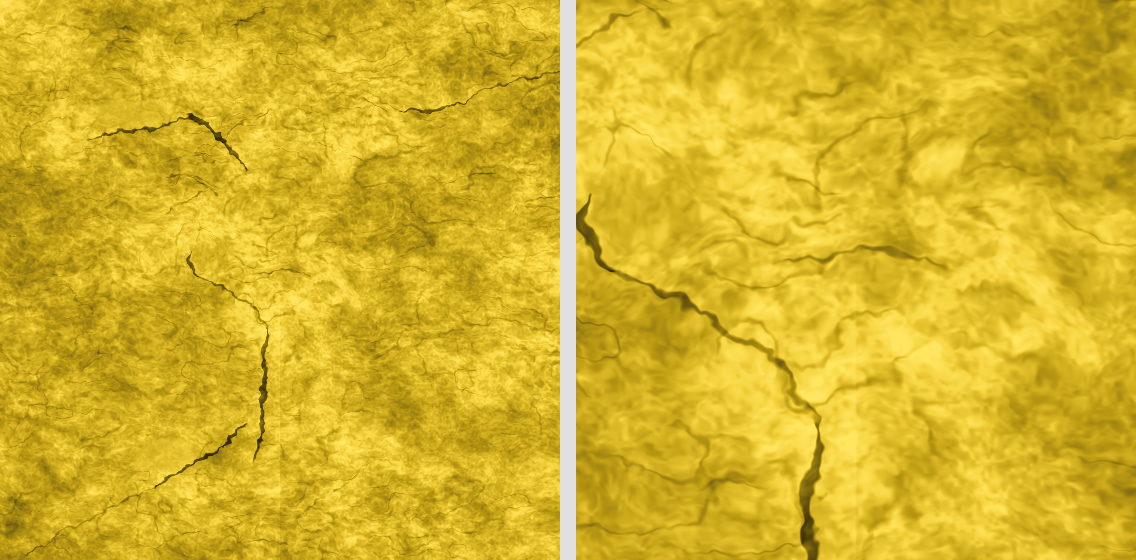
Left, the full canvas; right, a detail of the centre.
Reproduce this texture procedurally as a three.js fragment shader.

```glsl
varying vec2 vUv;

float hash(vec2 p) {
  return fract(sin(dot(p, vec2(127.1, 311.7))) * 43758.547);
}

vec2 hash2(vec2 p) {
  return vec2(hash(p), hash(p + 57.3));
}

float valueNoise(vec2 p) {
  vec2 i = floor(p), f = fract(p);
  f = f * f * (3.0 - 2.0 * f);
  return mix(mix(hash(i), hash(i + vec2(1, 0)), f.x),
             mix(hash(i + vec2(0, 1)), hash(i + 1.0), f.x), f.y);
}

vec2 jitter(vec2 p) {
  return vec2(valueNoise(p), valueNoise(p + 31.4)) - 0.5;
}

// Distance to the nearest scattered cell point
float cellular(vec2 p) {
  vec2 i = floor(p);
  float nearest = 2.0;
  for (int y = -1; y <= 1; y++)
    for (int x = -1; x <= 1; x++) {
      vec2 cell = i + vec2(x, y);
      nearest = min(nearest, length(cell + hash2(cell) - p));
    }
  return nearest;
}

// Mottled stone, each octave turned and stretched a little sideways
float mottle(vec2 p) {
  float sum = 0.0, amp = 1.0;
  p *= vec2(3.8, 5.2);
  for (int i = 0; i < 8; i++) {
    sum += amp * (valueNoise(p) - 0.5);
    p = mat2(0.8, 0.6, -0.6, 0.8) * p * 1.84 + 13.7;
    amp *= 0.95;
  }
  return sum;
}

float patchMask(vec2 p, vec2 centre, vec2 size) {
  return 1.0 - smoothstep(0.75, 1.0, length((p - centre) / size));
}

// Bowed, tapering fissure with a lit lip on its left side; returns darkening
float crack(vec2 p, vec2 a, vec2 b, float bow, float width) {
  float len = length(b - a);
  vec2 dir = (b - a) / len, q = p - a;
  float t = dot(q, dir) / len;
  float arch = max(4.0 * t * (1.0 - t), 0.0);
  float side = q.y * dir.x - q.x * dir.y - bow * arch;
  float w = width * (0.3 + 0.7 * arch) * (0.1 + 1.3 * valueNoise(vec2(t * len * 80.0, a.x * 91.0)));
  float ends = smoothstep(0.0, 0.04, t) * (1.0 - smoothstep(0.96, 1.0, t));
  float gap = 1.0 - smoothstep(w - 0.0005, w + 0.0018, abs(side));
  float lip = smoothstep(0.0, 0.003, side) * exp(-abs(side) * 90.0);
  float shade = smoothstep(0.0, 0.003, -side) * exp(-abs(side) * 110.0);
  float depth = smoothstep(0.0, 0.003, width);
  float broken = smoothstep(0.3, 0.65, valueNoise(p * 65.0 + a * 40.0));
  return ends * (gap * mix(0.2 * broken, 0.5, depth) + (shade - lip) * 0.07 * depth);
}

// Tone is the red level; green and blue follow it through the ochres
vec3 ochre(float tone) {
  vec3 c = mix(vec3(0.22, 0.17, 0.02), vec3(0.59, 0.49, 0.07), clamp((tone - 0.22) / 0.37, 0.0, 1.0));
  c = mix(c, vec3(0.72, 0.59, 0.07), clamp((tone - 0.59) / 0.13, 0.0, 1.0));
  c = mix(c, vec3(0.80, 0.67, 0.11), clamp((tone - 0.72) / 0.08, 0.0, 1.0));
  c = mix(c, vec3(0.88, 0.74, 0.16), clamp((tone - 0.80) / 0.08, 0.0, 1.0));
  c = mix(c, vec3(0.96, 0.83, 0.25), clamp((tone - 0.88) / 0.08, 0.0, 1.0));
  return mix(c, vec3(1.0, 0.90, 0.38), clamp((tone - 0.96) / 0.12, 0.0, 1.0));
}

void main() {
  vec2 p = vUv;
  vec2 jag = p + 0.012 * jitter(p * 32.0) + 0.007 * jitter(p * 95.0) + 0.003 * jitter(p * 230.0);
  vec2 torn = jag + 0.03 * jitter(p * 13.0);
  float grain = mottle(mix(p, torn, 0.6));
  float region = valueNoise(torn * vec2(6.0, 10.0) + 40.0);

  // Smooth flaked ledges and a shaded hollow
  float ledge = max(patchMask(torn, vec2(0.25, 0.79), vec2(0.10, 0.028)),
                    patchMask(torn, vec2(0.30, 0.18), vec2(0.07, 0.035)));
  float hollow = patchMask(torn, vec2(0.33, 0.72), vec2(0.13, 0.065));
  float tone = 0.857 + 0.17 * mix(grain, 0.25 + 0.4 * grain, 0.8 * ledge) - 0.05 * hollow;

  // Ragged pits and broken veins
  float pits = 1.0 - smoothstep(0.1, 0.5, cellular(torn * vec2(48.0, 66.0)));
  tone -= 0.09 * pits * smoothstep(0.4, 0.75, region);
  for (int i = 0; i < 3; i++) {
    float k = float(i);
    float vein = abs(valueNoise(torn * vec2(9.0, 16.0) * (1.0 + k) + 5.0 + 17.0 * k) - 0.5);
    float gate = smoothstep(0.5, 0.8, valueNoise(jag * 19.0 + 20.0 + 9.0 * k));
    tone -= 0.15 * gate * (1.0 - smoothstep(0.0, 0.03 + 0.02 * k, vein));
  }

  // Scattered dark smudges and hairlines
  for (int i = 0; i < 14; i++) {
    vec2 seed = vec2(float(i) + 3.0, 8.0);
    float size = mix(0.015, 0.045, hash(seed + 4.0));
    vec2 d = (torn - hash2(seed)) / vec2(size * 1.2, size);
    tone -= 0.17 * exp(-2.5 * dot(d, d)) * smoothstep(0.1, 0.8, valueNoise(jag * 60.0));
    vec2 start = hash2(seed + 21.0);
    float angle = mix(-0.5, 0.8, hash(seed + 33.0));
    tone -= crack(jag, start, start + 0.11 * vec2(cos(angle), sin(angle)), 0.008, 0.0008);
  }

  // Main fissures
  tone -= crack(jag, vec2(0.15, 0.752), vec2(0.345, 0.793), -0.004, 0.0024);
  tone -= crack(jag, vec2(0.33, 0.797), vec2(0.44, 0.695), 0.012, 0.0052);
  tone -= crack(jag, vec2(0.338, 0.55), vec2(0.352, 0.505), -0.004, 0.0026);
  tone -= crack(jag, vec2(0.347, 0.508), vec2(0.48, 0.423), 0.009, 0.0018);
  tone -= crack(jag, vec2(0.452, 0.175), vec2(0.476, 0.428), -0.008, 0.0042);
  tone -= crack(jag, vec2(0.27, 0.125), vec2(0.445, 0.245), -0.005, 0.0028);
  tone -= crack(jag, vec2(0.04, 0.005), vec2(0.285, 0.135), 0.004, 0.0012);
  tone -= crack(jag, vec2(0.71, 0.803), vec2(0.84, 0.822), -0.006, 0.0024);
  tone -= crack(jag, vec2(0.83, 0.82), vec2(1.02, 0.872), 0.012, 0.0015);

  // Faint upright step in the lower half
  float stepSide = mix(1.0, -1.0, smoothstep(0.499, 0.501, p.x));
  tone += 0.03 * stepSide * exp(-25.0 * abs(p.x - 0.5)) * (1.0 - smoothstep(0.498, 0.502, p.y));

  gl_FragColor = vec4(ochre(tone), 1.0);
}
```
